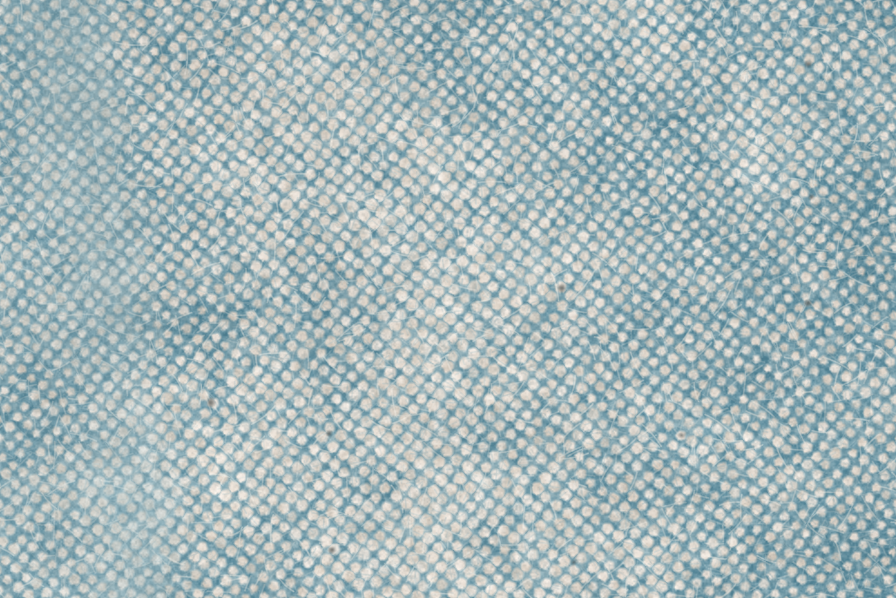
This texture is drawn by a WebGL 1 fragment shader. Its source:

```glsl
precision highp float;
// Worn blue halftone print: rows of pale paper dots, fibres, a faded fold and specks.

uniform vec2 u_resolution;

#define CELLS 45.0         // dot cells per canvas height
#define SCREEN_ANGLE 0.67  // tilt of the dot grid, radians
#define DOT_RADIUS 0.385   // in cells
#define DOT_SOFTNESS 0.16  // in cells
#define DOT_JITTER 0.20    // in cells
#define WEAR 0.14          // growth of the dots where ink is rubbed off
#define FIBRE_WIDTH 0.0011 // half width, in canvas heights
#define FIBRE_OPACITY 0.45
#define GRAIN 0.24
#define FOLD_FADE 0.34

const vec3 INK = vec3(0.36, 0.55, 0.62);
const vec3 PAPER = vec3(0.93, 0.90, 0.87);
const vec3 AGED_PAPER = vec3(0.82, 0.78, 0.73);
const vec3 FIBRE = vec3(0.91, 0.90, 0.87);
const vec3 HAZE = vec3(0.64, 0.73, 0.75);
const vec3 SPECK = vec3(0.34, 0.35, 0.34);

float hash(vec2 p) {
  vec3 q = fract(vec3(p.xyx) * 0.1031);
  q += dot(q, q.yzx + 33.33);
  return fract((q.x + q.y) * q.z);
}

vec2 hash2(vec2 p) {
  return vec2(hash(p), hash(p + 57.3));
}

float valueNoise(vec2 p) {
  vec2 i = floor(p), f = fract(p);
  f = f * f * (3.0 - 2.0 * f);
  float low = mix(hash(i), hash(i + vec2(1.0, 0.0)), f.x);
  float high = mix(hash(i + vec2(0.0, 1.0)), hash(i + 1.0), f.x);
  return mix(low, high, f.y);
}

mat2 rotation(float a) {
  return mat2(cos(a), sin(a), -sin(a), cos(a));
}

// Paper showing through the ink: jittered, ragged dots on a tilted grid
float paperDots(vec2 p, float wear, float pixel) {
  vec2 q = rotation(SCREEN_ANGLE) * p * CELLS;
  vec2 base = floor(q);
  float soft = max(DOT_SOFTNESS, pixel * CELLS);
  float cover = 0.0;
  for (int y = -1; y <= 1; y++) {
    for (int x = -1; x <= 1; x++) {
      vec2 id = base + vec2(float(x), float(y));
      vec2 rnd = hash2(id + 200.0);
      vec2 d = q - id - 0.5 - (rnd - 0.5) * DOT_JITTER;
      float angle = atan(d.y, d.x + 0.0001);
      float ragged = sin(angle * 3.0 + rnd.x * 40.0) + sin(angle * 5.0 + rnd.y * 40.0);
      float radius = DOT_RADIUS + wear + 0.10 * (rnd.y - 0.5) + 0.018 * ragged;
      float dotCover = 1.0 - smoothstep(radius - soft, radius + soft, length(d));
      cover = max(cover, dotCover * (0.82 + 0.18 * rnd.x));
    }
  }
  return cover;
}

// Slightly bent hairs, one per cell, in random directions
float fibres(vec2 p, float scale, float seed, float pixel) {
  vec2 q = p * scale, base = floor(q);
  float width = FIBRE_WIDTH * scale, blur = pixel * scale;
  float cover = 0.0;
  for (int y = -1; y <= 1; y++) {
    for (int x = -1; x <= 1; x++) {
      vec2 id = base + vec2(float(x), float(y));
      vec2 rnd = hash2(id + seed);
      vec2 d = rotation(rnd.x * 6.2832) * (q - id - hash2(id + seed + 19.0));
      d.y += (rnd.y - 0.5) * 0.35 * d.x * d.x;
      float dist = length(vec2(max(abs(d.x) - 0.2 - 0.4 * rnd.y, 0.0), d.y));
      float line = 1.0 - smoothstep(max(width - blur, 0.0), width + blur, dist);
      cover = max(cover, line * (0.2 + 0.8 * rnd.y));
    }
  }
  return cover;
}

// Rare dark flecks
float specks(vec2 p, float pixel) {
  vec2 q = p * 5.0, id = floor(q), rnd = hash2(id + 311.0);
  vec2 d = q - id - 0.2 - 0.6 * rnd;
  float radius = 0.012 + 0.02 * rnd.y + 0.012 * (valueNoise(p * 150.0) - 0.5);
  float edge = 0.015 + pixel * 5.0;
  return step(0.82, rnd.x) * (1.0 - smoothstep(radius - edge, radius + edge, length(d)));
}

void main() {
  float pixel = 1.0 / u_resolution.y;
  vec2 p = gl_FragCoord.xy * pixel;

  // Broad wear: a rubbed diagonal band over uneven blotches
  float blotch = valueNoise(p * 4.0 + 7.0) * 0.5 + valueNoise(p * 11.0) * 0.5 - 0.5;
  float across = p.x - 0.62 + 0.35 * (p.y - 0.5);
  float rubbed = exp(-across * across * 9.0) - 0.5;
  float wear = WEAR * (blotch + 0.4 * rubbed);

  // Dots over uneven ink and paper
  float grain = valueNoise(p * 170.0) * 0.6 + valueNoise(p * 330.0 + 40.0) * 0.4 - 0.5;
  float cover = paperDots(p + 0.002 * grain, wear, pixel);
  float thinInk = clamp(0.8 * valueNoise(p * 75.0 + 11.0) - 0.15 + wear * 2.0, 0.0, 0.8);
  vec3 ink = mix(INK, HAZE, thinInk);
  vec3 paper = mix(PAPER, AGED_PAPER, valueNoise(p * 60.0 + 23.0));
  vec3 color = mix(ink, paper, clamp(cover + GRAIN * grain + 0.05, 0.0, 1.0));

  // Short dull hairs under longer pale ones
  float dullHairs = max(fibres(p, 55.0, 500.0, pixel), fibres(p, 42.0, 620.0, pixel));
  color = mix(color, HAZE, 0.4 * dullHairs);
  float paleHairs = max(fibres(p, 36.0, 90.0, pixel), fibres(p, 24.0, 140.0, pixel));
  color = mix(color, FIBRE, FIBRE_OPACITY * paleHairs);

  // Hazy strip left of a slanted fold
  float fold = 0.30 - 0.11 * p.y + 0.05 * (valueNoise(p * 14.0) - 0.5) - p.x;
  float strip = smoothstep(-0.04, 0.06, fold) * (1.0 - 0.6 * smoothstep(0.06, 0.22, fold));
  color = mix(color, HAZE, FOLD_FADE * strip * (0.6 + 0.9 * valueNoise(p * 6.0 + 3.0)));

  color += GRAIN * 0.5 * grain + 0.08 * blotch;
  color = mix(color, SPECK, 0.7 * specks(p, pixel));
  gl_FragColor = vec4(clamp(color, 0.0, 1.0), 1.0);
}
```
